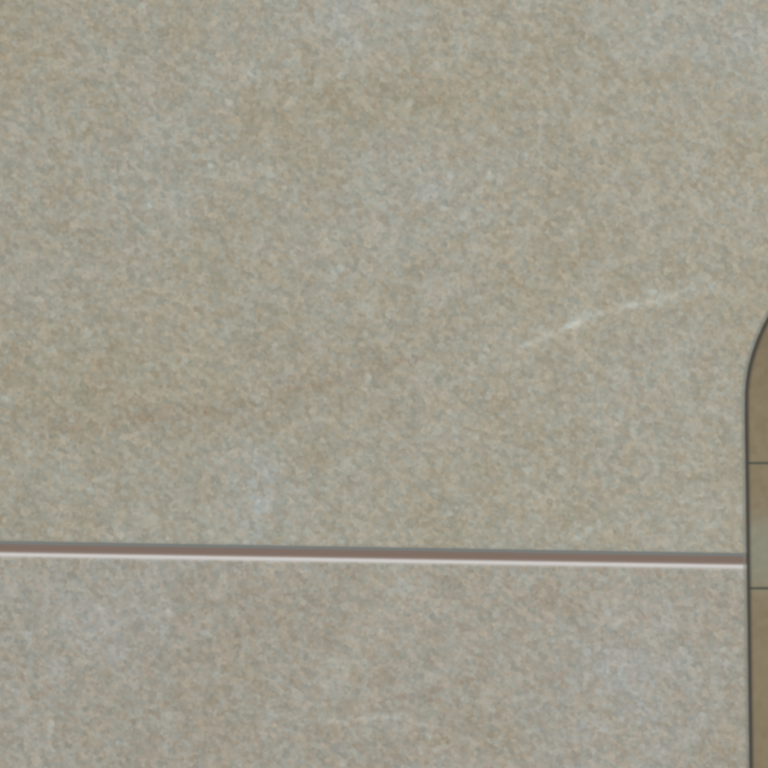
This texture is drawn by a Shadertoy shader. Its source:

```glsl
vec2 hash2(vec2 p) {
    p = fract(p * vec2(0.1031, 0.1137));
    p += dot(p, p.yx + 33.33);
    return fract((p.x + p.y) * p.yx * vec2(17.3, 23.7));
}

// Soft cellular field: xy is a blended cell tint, z the nearest distance
vec3 cells(vec2 p) {
    vec2 id = floor(p), f = fract(p), tint = vec2(0.0);
    float total = 0.0, nearest = 2.0;
    for (int j = -1; j <= 1; j++)
    for (int i = -1; i <= 1; i++) {
        vec2 cell = vec2(i, j), h = hash2(id + cell + 57.0);
        float d = length(cell + h - f);
        float w = exp(-5.0 * d * d);
        tint += hash2(id + cell + 211.0) * w;
        total += w;
        nearest = min(nearest, d);
    }
    return vec3(tint / total, nearest);
}

float segment(vec2 p, vec2 a, vec2 b) {
    vec2 ap = p - a, ab = b - a;
    return length(ap - ab * clamp(dot(ap, ab) / dot(ab, ab), 0.0, 1.0));
}

float glow(float d, float width) {
    return exp(-d * d / (width * width));
}

float patchAt(vec2 p, vec2 centre, vec2 size) {
    vec2 q = (p - centre) / size;
    return exp(-dot(q, q));
}

float band(float d, float halfWidth, float blur) {
    return 1.0 - smoothstep(halfWidth - blur, halfWidth + blur, abs(d));
}

vec3 stone(vec2 p, float lower) {
    vec3 broad = cells(p * 9.0 + 3.0), mottle = cells(p * 38.0);
    vec2 slant = mat2(0.8, 0.6, -0.6, 0.8) * p;
    vec3 grain = cells(slant * vec2(120.0, 165.0) + 80.0), fine = cells(slant * 240.0 + 140.0);

    // Pale cool clouds and warm stains
    float cool = patchAt(p, vec2(0.47, 0.98), vec2(0.07, 0.05))
        + patchAt(p, vec2(0.93, 0.96), vec2(0.08, 0.07))
        + 0.6 * patchAt(p, vec2(0.18, 0.82), vec2(0.12, 0.10))
        + 0.7 * patchAt(p, vec2(0.57, 0.75), vec2(0.09, 0.07))
        + patchAt(p, vec2(0.35, 0.37), vec2(0.06, 0.07))
        + 0.7 * patchAt(p, vec2(0.17, 0.17), vec2(0.10, 0.09))
        + 0.6 * patchAt(p, vec2(0.86, 0.08), vec2(0.13, 0.12));
    float warm = patchAt(p, vec2(0.54, 0.87), vec2(0.16, 0.05))
        + patchAt(p, vec2(0.15, 0.50), vec2(0.26, 0.09))
        + 0.7 * patchAt(p, vec2(0.02, 0.92), vec2(0.06, 0.05))
        + 0.5 * patchAt(p, vec2(0.68, 0.37), vec2(0.14, 0.06));
    cool *= 0.5 + mottle.x;

    vec3 col = mix(vec3(0.634, 0.619, 0.560), vec3(0.630, 0.612, 0.562), lower);
    col += vec3(0.004, 0.015, 0.033) * cool - vec3(0.008, 0.019, 0.035) * warm;
    col += (broad.x - 0.5) * vec3(0.010, 0.020, 0.035);
    col += (mottle.x - 0.5) * vec3(0.016, 0.023, 0.032);
    col += (grain.x - 0.5) * 0.065 + (grain.y - 0.5) * vec3(0.030, -0.005, -0.030);
    col += (fine.x - 0.5) * 0.055;
    col += 0.018 * (p.x - 0.4) + 0.008 * (p.y - 0.5);

    // Sparse bright flecks
    return col + vec3(0.03, 0.04, 0.05) * smoothstep(0.72, 0.9, mottle.y)
        * (1.0 - smoothstep(0.1, 0.3, mottle.z));
}

vec3 addVeins(vec3 col, vec2 p) {
    vec2 q = p + 0.002 * vec2(sin(p.y * 90.0 + p.x * 37.0), sin(p.x * 60.0) + 0.5 * sin(p.x * 143.0));
    float breakup = 0.6 + 0.6 * cells(p * 45.0 + 9.0).x;

    // Rusty veins, sharp on the upper side and smeared below
    float rust = min(segment(q, vec2(0.06, 0.44), vec2(0.30, 0.469)),
                     segment(q, vec2(0.30, 0.469), vec2(0.52, 0.528)));
    float lowRust = min(segment(q, vec2(0.52, 0.092), vec2(0.665, 0.123)),
                        segment(q, vec2(0.31, 0.17), vec2(0.41, 0.215)));
    float stain = 0.55 * glow(rust, 0.007) + 0.25 * glow(rust, 0.022)
        + 0.6 * glow(lowRust, 0.004);
    col -= vec3(0.026, 0.046, 0.052) * stain * breakup;

    // White mineral veins
    float white = min(segment(q, vec2(0.68, 0.55), vec2(0.725, 0.564)),
                      segment(q, vec2(0.725, 0.564), vec2(0.755, 0.587)));
    white = min(white, segment(q, vec2(0.755, 0.587), vec2(0.82, 0.599)));
    white = min(white, segment(q, vec2(0.82, 0.599), vec2(0.90, 0.625)));
    float spur = segment(q, vec2(0.755, 0.587), vec2(0.773, 0.632));
    float lowWhite = min(segment(q, vec2(0.40, 0.061), vec2(0.53, 0.065)),
                         segment(q, vec2(0.53, 0.065), vec2(0.61, 0.036)));
    float haze = segment(q, vec2(0.42, 0.10), vec2(0.53, 0.24));
    float pale = 0.8 * glow(white, 0.0045) + 0.2 * glow(white, 0.014) + 0.4 * glow(spur, 0.012)
        + 0.5 * glow(lowWhite, 0.004) + 0.35 * glow(haze, 0.018);
    return col + vec3(0.065, 0.080, 0.095) * pale * breakup;
}

void mainImage(out vec4 fragColor, in vec2 fragCoord) {
    vec2 p = fragCoord / iResolution.xy;
    float blur = max(0.0022, 0.75 / iResolution.y);

    // Sloping joint: shadow, brown grout and lit lower edge
    float joint = p.y - (0.2868 - 0.0165 * p.x);
    vec3 col = addVeins(stone(p, smoothstep(0.004, -0.004, joint)), p);
    col = mix(col, vec3(0.50, 0.43, 0.39), band(joint, 0.0068, 0.0028));
    col = mix(col, vec3(0.46, 0.48, 0.47), 0.9 * glow(joint - 0.0068, 0.0028));
    col = mix(col, vec3(0.80, 0.79, 0.78), glow(joint + 0.0088, 0.0034));

    // Rounded panel on the right, with its own narrow seams
    float bend = max(p.y - 0.48, 0.0);
    float edge = p.x - (0.972 + 0.013 * max(0.45 - p.y, 0.0) + 2.6 * bend * bend);
    edge /= sqrt(1.0 + 27.0 * bend * bend);
    vec3 panel = mix(vec3(0.53, 0.48, 0.39), vec3(0.55, 0.54, 0.47), band(p.y - 0.28, 0.045, 0.025));
    panel += 0.03 * (cells(p * 125.0).x - 0.5) - 0.02 * smoothstep(0.45, 0.55, p.y);
    float seam = min(abs(p.y - 0.397), abs(p.y - 0.234));
    panel = mix(panel, vec3(0.36, 0.36, 0.31), glow(seam, 0.002));
    col = mix(col, panel, smoothstep(-blur, blur, edge));
    col = mix(col, vec3(0.28, 0.27, 0.25), 0.9 * glow(edge, 0.0034));
    col = mix(col, vec3(0.50, 0.52, 0.49), 0.45 * glow(edge + 0.005, 0.0022));

    fragColor = vec4(clamp(col, 0.0, 1.0), 1.0);
}
```
